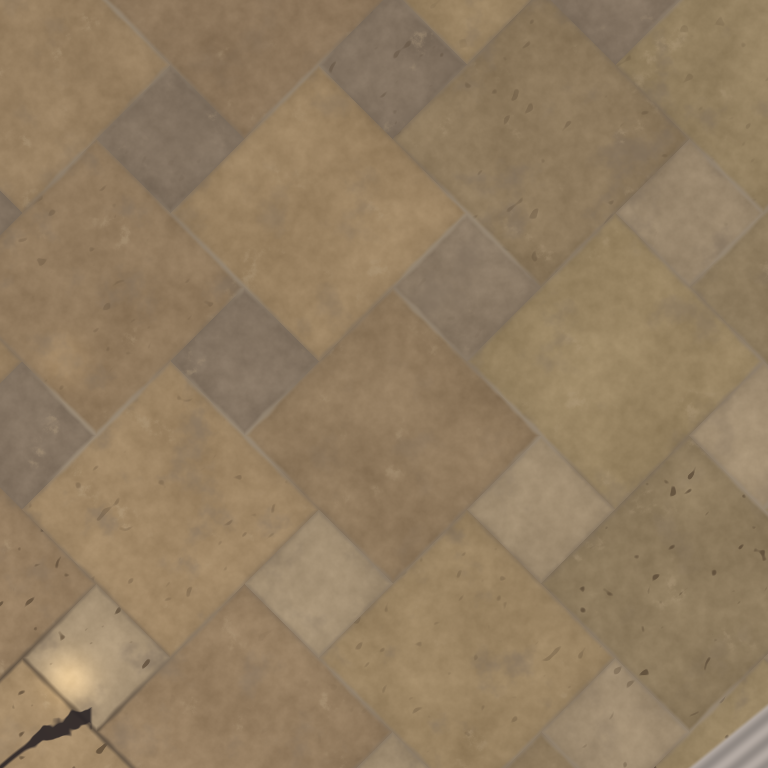
A Shadertoy shader for this texture:

```glsl
// Worn stone floor: large and small square slabs in a diagonal pinwheel layout.

const float SMALL_SIDE = 0.1365;            // small slab; large slabs are twice this
const vec2  SMALL_CENTER = vec2(0.415, 0.240);
const float GROUT_HALF = 0.019;             // in small-slab units
const float GROUT_SOFT = 0.014;
const float EDGE_WOBBLE = 0.018;
const vec3 BROWN = vec3(0.550, 0.460, 0.358);
const vec3 OCHRE = vec3(0.618, 0.520, 0.390);
const vec3 GREY  = vec3(0.520, 0.455, 0.385);
const vec3 PALE  = vec3(0.655, 0.575, 0.460);
const vec3 GROUT_LIGHT = vec3(0.640, 0.575, 0.490);
const vec3 GROUT_DARK  = vec3(0.400, 0.340, 0.275);
const vec3 PIT   = vec3(0.330, 0.265, 0.195);
const vec3 TWIG  = vec3(0.170, 0.145, 0.150);
const vec3 TRIM  = vec3(0.700, 0.660, 0.630);

float hash(vec2 p) {
    p = fract(p * vec2(0.1031, 0.1137));
    p += dot(p, p.yx + 33.33);
    return fract((p.x + p.y) * p.x * 17.3);
}

vec2 gradient(vec2 cell) {
    float angle = 6.2832 * hash(cell + 71.0);
    return vec2(cos(angle), sin(angle));
}

float gradientNoise(vec2 p) {
    vec2 i = floor(p), f = p - i;
    vec2 w = f * f * f * (f * (f * 6.0 - 15.0) + 10.0);
    vec2 e = vec2(1.0, 0.0);
    float low  = mix(dot(gradient(i), f), dot(gradient(i + e), f - e), w.x);
    float high = mix(dot(gradient(i + e.yx), f - e.yx), dot(gradient(i + 1.0), f - 1.0), w.x);
    return mix(low, high, w.y);
}

float fbm(vec2 p) {
    float sum = 0.0, amp = 0.6;
    for (int k = 0; k < 5; k++) {
        sum += amp * gradientNoise(p);
        p = mat2(1.6, 1.2, -1.2, 1.6) * p + 5.7;
        amp *= 0.55;
    }
    return sum;
}

// Lower corner (xy) and side (z) of the slab that covers a grid point.
vec3 findSlab(vec2 g) {
    vec2 cell = floor(g);
    float k = mod(cell.x + 2.0 * cell.y, 5.0);
    if (k < 0.5) return vec3(cell, 1.0);
    return vec3(cell - vec2(mod(k - 1.0, 2.0), floor((k - 0.5) * 0.5)), 2.0);
}

vec3 slabColor(vec3 slab, vec2 center, float seed) {
    if (slab.z < 1.5) {
        float paleness = smoothstep(-0.2, -0.02, 0.6 * center.x - 0.8 * center.y);
        return mix(GREY, PALE, paleness * (0.6 + 0.3 * seed));
    }
    float checker = mod(slab.x + slab.y + 1.0, 2.0);
    vec3 base = mix(BROWN, OCHRE, mix(checker, seed, 0.35));
    return base + vec3(-0.01, 0.008, 0.003) * smoothstep(0.4, 0.9, center.x);
}

void mainImage(out vec4 fragColor, in vec2 fragCoord) {
    vec2 uv = fragCoord / iResolution.xy;
    float pixel = 1.0 / iResolution.y;

    // Diagonal grid and the slab below this point
    mat2 turn = mat2(0.70711, -0.70711, 0.70711, 0.70711);
    vec2 g = turn * (uv - SMALL_CENTER) / SMALL_SIDE + 0.5;
    vec3 slab = findSlab(g);
    vec2 middle = slab.xy + 0.5 * slab.z;
    vec2 center = transpose(turn) * (middle - 0.5) * SMALL_SIDE + SMALL_CENTER;
    float seed = hash(slab.xy + 40.0);
    float wear = hash(slab.xy + 93.0);
    vec2 grain = g + 19.0 * vec2(seed, wear) + 50.0;

    // Stone: broad stains, fine grain and grey clouds
    float stain = fbm(grain * 1.3);
    float fine = fbm(grain * 7.0);
    vec3 color = slabColor(slab, center, seed);
    color += vec3(0.085, 0.080, 0.070) * stain + vec3(0.055, 0.052, 0.048) * fine;
    float cloud = smoothstep(0.08, 0.45, fbm(grain * 1.7 + 31.0));
    color = mix(color, GREY * 0.96, cloud * (0.2 + 0.5 * wear));

    // Pale scuffs and dark pits
    float scuff = smoothstep(0.20, 0.42, fbm(grain * 2.4 + 11.0)) * smoothstep(-0.1, 0.3, fine);
    color = mix(color, PALE * 1.03, 0.45 * scuff);
    float corner = smoothstep(0.45, 0.2, center.y) * smoothstep(0.2, 0.42, abs(center.x - 0.5));
    float pitting = max(0.65 * smoothstep(0.4, 1.0, wear), corner);
    float pitNoise = gradientNoise(grain * vec2(7.0, 11.0)) + 0.35 * gradientNoise(grain * 3.0);
    color = mix(color, PIT, 0.75 * pitting * smoothstep(0.44, 0.58, pitNoise));

    // Grout: uneven, partly worn away, dirtier at lower left
    vec2 inset = 0.5 * slab.z - abs(g - middle);
    float edge = min(inset.x, inset.y) + EDGE_WOBBLE * gradientNoise(g * 5.0 + 80.0);
    float blur = GROUT_SOFT + pixel / SMALL_SIDE;
    float line = 1.0 - smoothstep(GROUT_HALF - blur, GROUT_HALF + blur, edge);
    float fade = smoothstep(-0.35, 0.35, gradientNoise(g * 0.8 + 60.0));
    float dirt = smoothstep(0.38, 0.12, length(uv));
    vec3 grout = mix(mix(GREY, GROUT_LIGHT, fade), GROUT_DARK, dirt);
    color = mix(color, grout, line * max(0.4 + 0.5 * fade, dirt));
    color *= 1.0 - 0.07 * exp(-14.0 * max(edge, 0.0));

    // Light: soft falloff and two warm reflections
    color *= 0.98 + 0.07 * smoothstep(0.6, 0.0, length(uv - vec2(0.05, 0.1)));
    float glow = exp(-900.0 * dot(uv - vec2(0.09, 0.115), uv - vec2(0.09, 0.115)));
    glow += 0.4 * exp(-1100.0 * dot(uv - vec2(0.083, 0.53), uv - vec2(0.083, 0.53)));
    color += vec3(0.22, 0.18, 0.11) * glow;

    // Dark twig at lower left, pale trim at lower right
    float clump = smoothstep(0.03, 0.06, uv.x) * (0.007 + 0.012 * gradientNoise(uv * 80.0));
    float twig = abs(uv.y - 0.9 * uv.x + 2.8 * uv.x * uv.x) - 0.003 - clump;
    twig = max(twig, uv.x - 0.118);
    color = mix(color, TWIG, 0.9 * (1.0 - smoothstep(-0.002, 0.002 + pixel, twig)));
    float trim = dot(uv - vec2(0.898, 0.0), vec2(0.627, -0.779));
    vec3 trimColor = TRIM * (0.9 + 0.1 * cos(trim * 260.0));
    color = mix(color, trimColor, smoothstep(-0.002 - pixel, 0.002 + pixel, trim));

    fragColor = vec4(clamp(color, 0.0, 1.0), 1.0);
}
```
